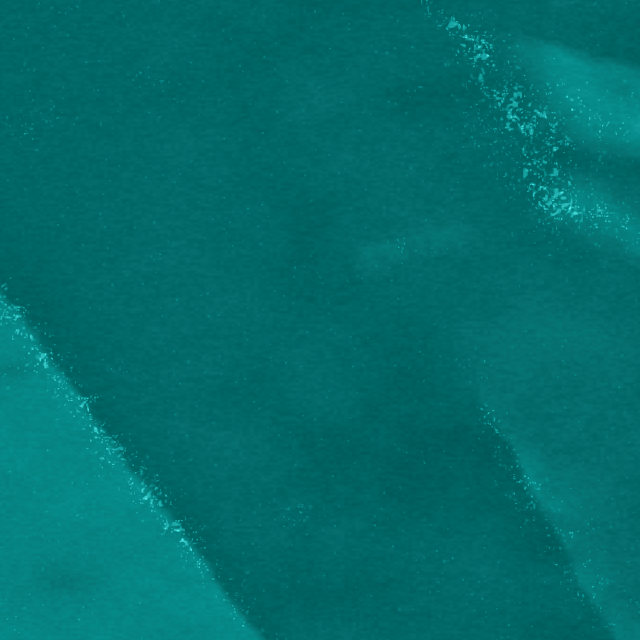
This texture is drawn by a Shadertoy shader. Its source:

```glsl
const float BASE_LEVEL = 0.403;
const float CLOTH_VARIATION = 0.075;
const float GRAIN_STRENGTH = 0.058;
const float SPARKLE_STRENGTH = 0.30;
const float GRIT_STRENGTH = 0.24;
const float STRAY_DENSITY = 0.010;
const float FINE_CELLS = 240.0;
const float COARSE_CELLS = 160.0;

// Glittering folds: segment ends, then width and density
const int FOLD_COUNT = 9;
const vec4 FOLDS[FOLD_COUNT] = vec4[](
    vec4(0.665, 0.995, 0.740, 0.940), vec4(0.735, 0.935, 0.855, 0.770),
    vec4(0.780, 0.810, 0.865, 0.665), vec4(0.870, 0.695, 1.000, 0.640),
    vec4(0.880, 0.830, 0.950, 0.790), vec4(0.000, 0.535, 0.235, 0.225),
    vec4(0.235, 0.225, 0.390, 0.030), vec4(0.762, 0.350, 0.830, 0.215),
    vec4(0.830, 0.215, 0.950, 0.050));
const vec2 FOLD_SHAPE[FOLD_COUNT] = vec2[](
    vec2(0.016, 0.45), vec2(0.040, 0.62), vec2(0.052, 0.36),
    vec2(0.032, 0.40), vec2(0.040, 0.32), vec2(0.024, 0.65),
    vec2(0.020, 0.38), vec2(0.017, 0.45), vec2(0.045, 0.22));

// Loose glitter: centre and radius
const int CLUSTER_COUNT = 13;
const vec3 CLUSTERS[CLUSTER_COUNT] = vec3[](
    vec3(0.175, 0.420, 0.024), vec3(0.690, 0.120, 0.024),
    vec3(0.600, 0.190, 0.025), vec3(0.045, 0.810, 0.035),
    vec3(0.105, 0.985, 0.025), vec3(0.235, 0.870, 0.022),
    vec3(0.460, 0.195, 0.030), vec3(0.770, 0.043, 0.022),
    vec3(0.640, 0.615, 0.028), vec3(0.300, 0.165, 0.028),
    vec3(0.015, 0.020, 0.025), vec3(0.010, 0.430, 0.018),
    vec3(0.745, 0.425, 0.022));

float hash(vec2 cell) {
    uvec2 q = uvec2(ivec2(cell)) * uvec2(1597u, 3812u) + uvec2(7919u, 6101u);
    uint n = (q.x ^ (q.y * 2699u)) * 74773u;
    n = (n ^ (n >> 15u)) * 28411u;
    n = (n ^ (n >> 13u)) * 91813u;
    return float((n ^ (n >> 16u)) & 65535u) / 65535.0;
}

float noise(vec2 p) {
    vec2 i = floor(p), f = fract(p);
    f = f * f * (3.0 - 2.0 * f);
    return mix(mix(hash(i), hash(i + vec2(1, 0)), f.x),
               mix(hash(i + vec2(0, 1)), hash(i + vec2(1, 1)), f.x), f.y);
}

float fbm(vec2 p) {
    float sum = 0.0, weight = 0.5;
    for (int i = 0; i < 5; i++) {
        sum += weight * noise(p);
        p = p * 2.03 + 17.3;
        weight *= 0.55;
    }
    return sum / 1.055;
}

float glow(vec2 p, vec2 centre, vec2 radius) {
    vec2 d = (p - centre) / radius;
    return exp(-dot(d, d));
}

float ridge(vec2 p, vec4 ends, float width) {
    vec2 a = p - ends.xy, b = ends.zw - ends.xy;
    vec2 d = (a - b * clamp(dot(a, b) / dot(b, b), 0.0, 1.0)) / width;
    return exp(-dot(d, d));
}

// One jittered soft dot per occupied cell
float sparkle(vec2 p, float cells, float density) {
    vec2 cell = floor(p * cells);
    vec2 jitter = vec2(hash(cell + 311.0), hash(cell + 733.0));
    float d = length(fract(p * cells) - mix(vec2(0.32), vec2(0.68), jitter));
    float presence = smoothstep(-0.004, 0.004, density - hash(cell + 97.0));
    return presence * smoothstep(0.60, 0.10, d) * mix(0.2, 1.0, hash(cell + 541.0));
}

float clothLight(vec2 uv) {
    vec2 p = uv + 0.022 * (vec2(fbm(uv * 14.0), fbm(uv * 14.0 + 40.0)) - 0.5);
    float mottle = fbm(uv * vec2(8.0, 13.0) + 5.0) - 0.5;
    float streak = fbm(uv * vec2(30.0, 42.0) + 61.0);
    float light = BASE_LEVEL + CLOTH_VARIATION * mottle * smoothstep(-0.1, 0.6, uv.x);
    light += 0.012 * glow(p, vec2(0.28, 0.50), vec2(0.20, 0.50));
    light -= 0.022 * glow(p, vec2(0.48, 0.61), vec2(0.06, 0.06));
    light -= 0.020 * glow(p, vec2(0.64, 0.32), vec2(0.13, 0.16));
    light += 0.075 * streak * ridge(p, vec4(0.58, 0.600, 0.72, 0.632), 0.020);
    light += 0.026 * glow(p, vec2(0.90, 0.47), vec2(0.14, 0.12));

    // Lower left sheet with a shadow outside its edge
    float left = (0.41 - 0.745 * p.y - p.x) * 0.80;
    float sheet = smoothstep(-0.006, 0.012, left);
    float crease = glow(p, vec2(0.09, 0.10), vec2(0.09, 0.06));
    light += sheet * (0.124 + 0.04 * mottle - crease * (0.045 + 0.18 * mottle));
    light -= sheet * 0.05 * glow(p, vec2(0.02, 0.42), vec2(0.035, 0.018));
    light -= (1.0 - sheet) * 0.024 * exp(-left * left / 0.004);

    // Upper right sheet and the band beneath it
    float top = smoothstep(-0.010, 0.020, 0.948 - 0.23 * (p.x - 0.78) - p.y);
    float bottom = smoothstep(0.735, 0.815, p.y + 0.1 * (p.x - 0.95));
    float side = smoothstep(-0.035, 0.075, p.x - 0.80 - 0.50 * (0.92 - p.y));
    light += top * bottom * side * (0.138 + 0.12 * mottle + 0.05 * (streak - 0.5));
    light += (0.075 + 0.08 * streak) * ridge(p, vec4(0.90, 0.685, 1.03, 0.630), 0.040);
    light -= 0.025 * ridge(p, vec4(0.88, 0.745, 1.00, 0.735), 0.018);

    // Lower right fold
    float right = p.x - 0.96 + 0.57 * p.y;
    float fade = smoothstep(0.44, 0.27, p.y);
    float lift = smoothstep(-0.008, 0.017, right);
    light += fade * lift * (0.045 + 0.06 * streak) * exp(-max(right, 0.0) / 0.09);
    light += lift * 0.05 * glow(p, vec2(0.82, 0.24), vec2(0.03, 0.06));
    light -= fade * (1.0 - lift) * 0.022 * exp(-right * right / 0.012);
    return light;
}

void mainImage(out vec4 fragColor, in vec2 fragCoord) {
    vec2 uv = fragCoord / iResolution.xy;
    float light = clothLight(uv);

    // Woven grain
    float grain = 0.6 * noise(uv * vec2(170.0, 240.0)) + 0.4 * noise(uv * vec2(70.0, 250.0) + 90.0);
    light += GRAIN_STRENGTH * (grain - 0.5);

    // Glitter density
    float density = 0.0;
    for (int i = 0; i < FOLD_COUNT; i++)
        density += FOLD_SHAPE[i].y * ridge(uv, FOLDS[i], FOLD_SHAPE[i].x);
    for (int i = 0; i < CLUSTER_COUNT; i++)
        density += 0.24 * glow(uv, CLUSTERS[i].xy, CLUSTERS[i].zz);
    density = min(density, 0.75) * mix(0.3, 1.3, noise(uv * 45.0));

    // Irregular grit on the folds, loose dots everywhere
    vec2 warped = uv + 0.005 * vec2(noise(uv * 95.0), noise(uv * 95.0 + 50.0));
    float gritNoise = 0.6 * noise(warped * 235.0) + 0.4 * noise(warped * 130.0 + 23.0);
    float threshold = mix(0.84, 0.42, min(density * 1.3, 1.0));
    float grit = smoothstep(threshold, threshold + 0.30, gritNoise) * smoothstep(0.0, 0.15, density);
    float dots = sparkle(warped, FINE_CELLS, density * 0.35 + STRAY_DENSITY)
               + 0.6 * sparkle(warped + 0.37, COARSE_CELLS, density * 0.15 + STRAY_DENSITY);
    light += GRIT_STRENGTH * grit;
    light += SPARKLE_STRENGTH * min(dots, 1.0) * mix(0.42, 0.9, smoothstep(0.0, 0.3, density));

    // Teal ramp, paling in the highlights
    float red = 0.02 * smoothstep(0.40, 0.44, light) + 0.8 * max(light - 0.55, 0.0);
    fragColor = vec4(red, light, light * 0.992, 1.0);
}
```
